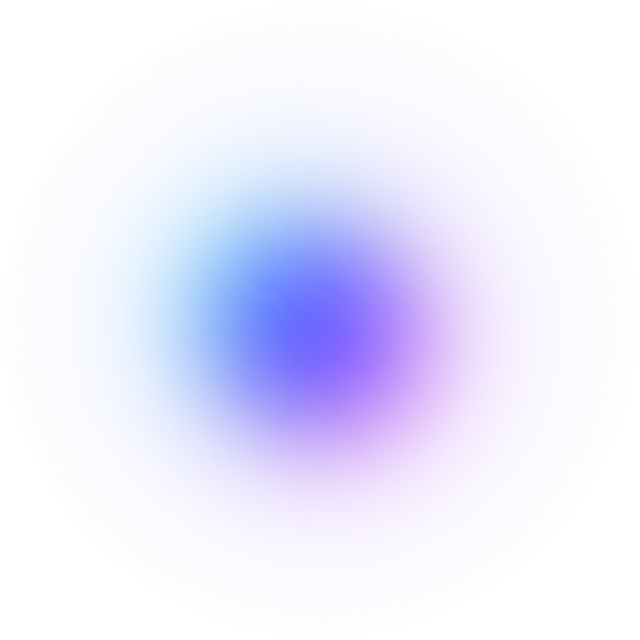
A Shadertoy shader for this background:

```glsl
// A soft round glow on white: sky blue at upper left, indigo core, violet at lower right.
// Offset Gaussian lobes absorb red, green and a little blue light from white paper;
// a wide halo fades toward a faint rim and brushed noise gives a subtle diagonal grain.

const vec2 RED_LOBE = vec2(-0.047, 0.005);
const vec2 GREEN_LOBE = vec2(0.008, -0.031);
const float LOBE_WIDTH = 0.115;
const float HALO_WIDTH = 0.2;
const float RIM_RADIUS = 0.492;

float gaussian(float dist, float width) {
    float t = dist / width;
    return exp(-0.5 * t * t);
}

// Hash from fractional products, without sine
float hash(vec2 cell) {
    vec3 q = fract(cell.xyx * 0.1031);
    q += dot(q, q.yzx + 33.33);
    return fract((q.x + q.y) * q.z);
}

float valueNoise(vec2 p) {
    vec2 cell = floor(p);
    vec2 f = fract(p);
    f = f * f * (3.0 - 2.0 * f);
    float low = mix(hash(cell), hash(cell + vec2(1.0, 0.0)), f.x);
    float high = mix(hash(cell + vec2(0.0, 1.0)), hash(cell + 1.0), f.x);
    return mix(low, high, f.y);
}

// Noise stretched along the falling diagonal, centred on zero
float brushedGrain(vec2 p) {
    vec2 along = vec2(p.x - p.y, p.x + p.y) * 0.7071;
    return valueNoise(along * vec2(28.0, 75.0) + 100.0) - 0.5;
}

// Amount of red, green and blue absorbed at a point
vec3 glowDensity(vec2 p) {
    float radius = length(p);
    float red = 0.82 * gaussian(distance(p, RED_LOBE), LOBE_WIDTH);
    float green = 0.83 * gaussian(distance(p, GREEN_LOBE), LOBE_WIDTH);
    float blue = 0.02 * gaussian(radius - 0.17, 0.06);
    float halo = gaussian(radius, HALO_WIDTH);
    return vec3(red, green, blue) + halo * vec3(0.07, 0.08, 0.0);
}

void mainImage(out vec4 fragColor, in vec2 fragCoord) {
    float side = min(iResolution.x, iResolution.y);
    vec2 p = (fragCoord - 0.5 * iResolution.xy) / side;

    // Main glow with its grain
    vec3 density = glowDensity(p) * (1.0 + 0.035 * brushedGrain(p));

    // Faint disc that ends in a soft rim
    float disc = 1.0 - smoothstep(RIM_RADIUS - 0.008, RIM_RADIUS + 0.008, length(p));
    density = (density + vec3(0.005, 0.005, 0.0)) * disc;

    // Fine dither against banding
    float dither = (hash(fragCoord) - 0.5) / 255.0;
    fragColor = vec4(exp(-density) + dither, 1.0);
}
```
